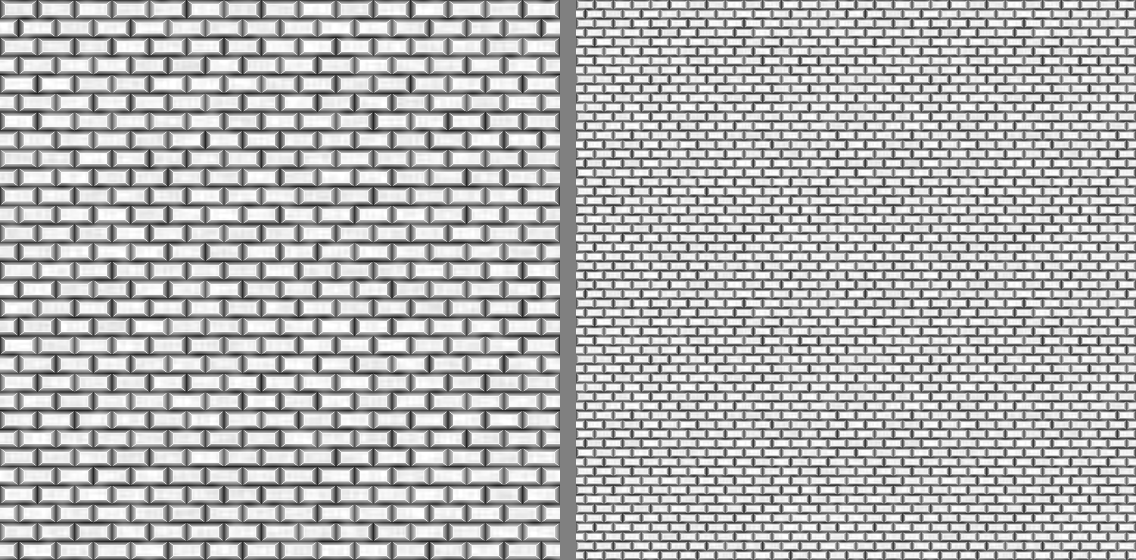
Left, the tile; right, the same tile 2 across and 2 down.
A three.js fragment shader for this texture:

```glsl
// Running-bond wall of bevelled metro tiles in greyscale: white faces, bevels that
// darken into the joints, bright mitre lines and uneven shading per joint and tile.
// Built from edge distances in each tile, with hashes and noise that wrap.

varying vec2 vUv;

const vec2 REPEATS = vec2(15.0, 30.0);      // tiles across and rows up
const vec2 HALF_TILE = vec2(1.0, 0.5);      // in row heights
const vec2 BEVEL = vec2(0.28, 0.215);       // bevel width at ends and at beds
const float JOINT_SHADE = 0.17;
const float BEVEL_SHADE = 0.75;
const float FACE_SHADE = 0.955;
const float MITRE_SHADE = 0.95;
const float MITRE_WIDTH = 0.24;             // as a share of the bevel
const float RIM_WIDTH = 0.20;
const float BEVEL_CURVE = 0.68;
const float JOINT_VARIATION = 0.26;
const float FACE_VARIATION = 0.05;
const float STREAK_STRENGTH = 0.06;

float hash(vec2 p) {
  vec3 q = fract(vec3(p.xyx) * 0.1031);
  q += dot(q, q.yzx + 33.33);
  return fract((q.x + q.y) * q.z);
}

// Value noise over the canvas with a whole number of cells, so it wraps
float wrapNoise(vec2 uv, vec2 cells, float seed) {
  vec2 p = uv * cells;
  vec2 i = floor(p);
  vec2 f = fract(p);
  f = f * f * (3.0 - 2.0 * f);
  vec2 a = mod(i, cells);
  vec2 b = mod(i + 1.0, cells);
  float low = mix(hash(a + seed), hash(vec2(b.x, a.y) + seed), f.x);
  float high = mix(hash(vec2(a.x, b.y) + seed), hash(b + seed), f.x);
  return mix(low, high, f.y);
}

void main() {
  // Tile grid, with every other row shifted by half a tile
  vec2 p = vUv * REPEATS;
  float row = floor(p.y);
  p.x += 0.5 * mod(row + 1.0, 2.0);
  vec2 tile = vec2(mod(floor(p.x), REPEATS.x), mod(row, REPEATS.y));
  vec2 local = (fract(p) - 0.5) * 2.0 * HALF_TILE;

  // Height up the bevel: 0 at the joint, 1 at the face
  vec2 rise = (HALF_TILE - abs(local)) / BEVEL;
  float height = min(rise.x, rise.y);
  float slope = clamp(height, 0.0, 1.0);
  float isEnd = smoothstep(-0.08, 0.08, rise.y - rise.x);

  // Joint tone: one value per end joint, drifting noise along the beds
  vec2 joint = vec2(mod(floor(p.x + 0.5), REPEATS.x), tile.y);
  float endTone = hash(joint + 17.0) - 0.35;
  endTone += 0.35 * (hash(tile + 5.0 + 40.0 * step(0.0, local.x)) - 0.5) * slope;
  float bedTone = wrapNoise(vUv, vec2(45.0, 60.0), 71.0) - 0.45;
  float tone = mix(bedTone, endTone, isEnd);

  // Bevel gradient, slightly lighter on the upper bed
  float shade = mix(JOINT_SHADE, BEVEL_SHADE, pow(slope, BEVEL_CURVE));
  shade += JOINT_VARIATION * tone * (1.0 - 0.5 * slope);
  shade += 0.04 * sign(local.y) * slope * (1.0 - isEnd);

  // Bright mitre lines running from tile corner to face corner
  float mitre = 1.0 - smoothstep(0.0, MITRE_WIDTH, abs(rise.x - rise.y));
  mitre *= smoothstep(0.05, 0.55, slope);
  shade = mix(shade, MITRE_SHADE, 0.85 * mitre);

  // Face with fine crossing streaks and a pale rim
  float streak = wrapNoise(vUv, vec2(180.0, 60.0), 131.0);
  streak += wrapNoise(vUv, vec2(45.0, 210.0), 211.0) - 1.0;
  float face = FACE_SHADE - FACE_VARIATION * (hash(tile + 93.0) - 0.4);
  face += STREAK_STRENGTH * streak;
  float rim = 1.0 - smoothstep(0.0, RIM_WIDTH, abs(height - 1.08));
  face = mix(face, 1.0, 0.7 * rim);
  shade = mix(shade, face, smoothstep(0.86, 1.08, height));

  gl_FragColor = vec4(vec3(clamp(shade, 0.0, 1.0)), 1.0);
}
```
